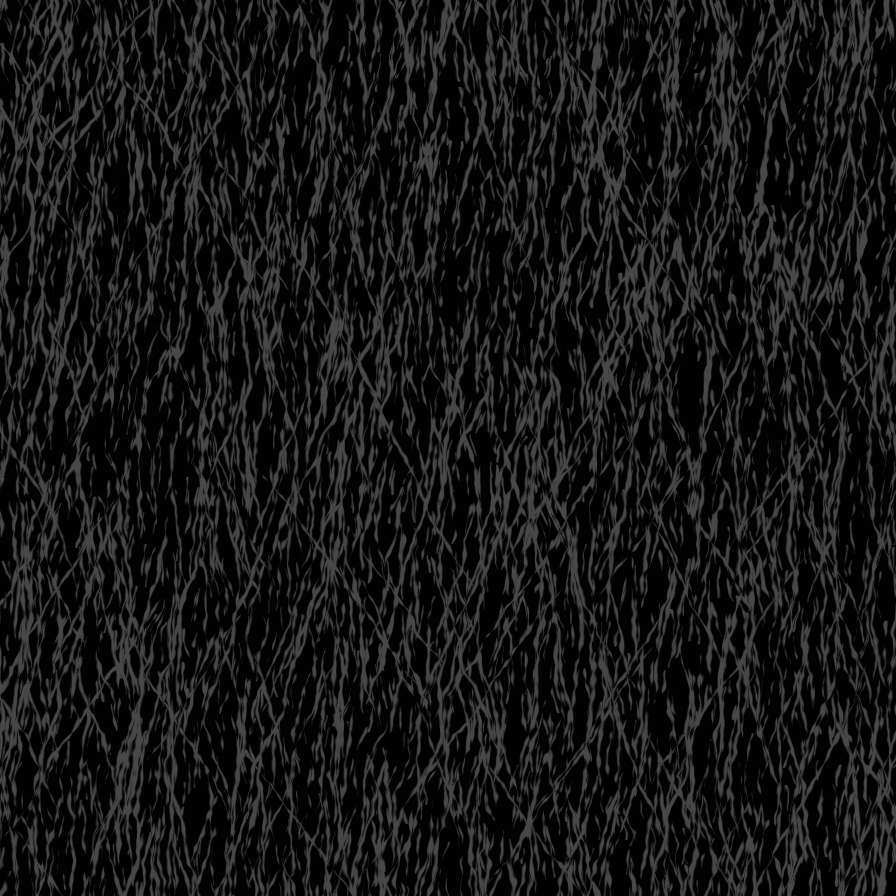
Give the GLSL for this texture, as a WebGL 1 fragment shader.

```glsl
precision highp float;
uniform vec2 u_resolution;

#define GROUND 0.008
#define CREASE 0.282
#define HALF_WIDTH 0.00155
#define LEAN_SPREAD 0.5
#define WOBBLE 0.016
#define RAGGED 0.0032
#define SOFTNESS 0.0013

vec2 hash2(vec2 p) {
  vec2 q = vec2(dot(p, vec2(127.1, 311.7)), dot(p, vec2(269.5, 183.3)));
  return fract(sin(q) * 43758.545);
}

float gradientDot(vec2 corner, vec2 offset) {
  return dot(hash2(corner) * 2.0 - 1.0, offset);
}

float gradientNoise(vec2 p) {
  vec2 i = floor(p);
  vec2 f = p - i;
  vec2 u = f * f * f * (f * (f * 6.0 - 15.0) + 10.0);
  vec2 e = vec2(1.0, 0.0);
  float low = mix(gradientDot(i, f), gradientDot(i + e.xy, f - e.xy), u.x);
  float high = mix(gradientDot(i + e.yx, f - e.yx),
                   gradientDot(i + e.xx, f - e.xx), u.x);
  return mix(low, high, u.y);
}

// Signed distance to a field of tapered, leaning creases, one per cell
float creases(vec2 p, vec2 cell, float lean, float width, float seed) {
  p.x += WOBBLE * gradientNoise(p * vec2(9.0, 13.0) + seed);
  p.x += 0.4 * WOBBLE * gradientNoise(p * vec2(28.0, 36.0) + seed);
  vec2 base = floor(p / cell);
  float nearest = 1.0;
  for (int j = -1; j <= 1; j++) {
    for (int i = -1; i <= 1; i++) {
      vec2 id = base + vec2(float(i), float(j));
      vec2 place = hash2(id + seed);
      vec2 form = hash2(id + seed + 57.3);
      vec2 d = p - (id + place) * cell;
      float slope = lean + (form.x - 0.5) * LEAN_SPREAD;
      float along = d.y / (cell.y * mix(0.3, 0.8, form.y));
      float across = abs(d.x - slope * d.y) / sqrt(1.0 + slope * slope);
      float taper = 1.0 - along * along;
      nearest = min(nearest, across - width * min(taper * 1.5, 1.0)
                             + 0.01 * max(-taper, 0.0));
    }
  }
  return nearest;
}

void main() {
  vec2 p = gl_FragCoord.xy / u_resolution.y;

  // Ragged edges and gaps, with broad areas of heavier creasing
  float grain = gradientNoise(p * vec2(125.0, 80.0));
  float breaks = gradientNoise(p * vec2(55.0, 42.0) + 31.0);
  float bundles = gradientNoise(p * vec2(11.0, 5.0) + 73.0);
  float wear = RAGGED * (grain + 0.6 * breaks) - 0.0009 * bundles;
  vec2 fine = p + 0.002 * vec2(gradientNoise(p * 95.0 + 11.0), 0.0);

  // Long folds, then shorter wrinkles between them
  float w = HALF_WIDTH;
  float d = creases(fine, vec2(0.085, 0.26), 0.12, w * 1.15, 3.0);
  d = min(d, creases(fine, vec2(0.060, 0.17), -0.12, w, 17.0));
  d = min(d, creases(fine, vec2(0.040, 0.11), 0.15, w, 29.0));
  d = min(d, creases(fine, vec2(0.034, 0.085), 0.0, w * 0.9, 41.0));

  // Broken diagonals and small flecks
  d = min(d, creases(fine, vec2(0.13, 0.22), 0.48, w * 0.75, 61.0));
  d = min(d, creases(fine, vec2(0.13, 0.22), -0.48, w * 0.7, 83.0));
  d = min(d, creases(fine, vec2(0.018, 0.026), 0.05, w * 0.5, 97.0));

  float edge = max(SOFTNESS, 0.75 / u_resolution.y);
  float ink = 1.0 - smoothstep(-edge, edge, d + wear);
  gl_FragColor = vec4(vec3(mix(GROUND, CREASE, ink)), 1.0);
}
```
